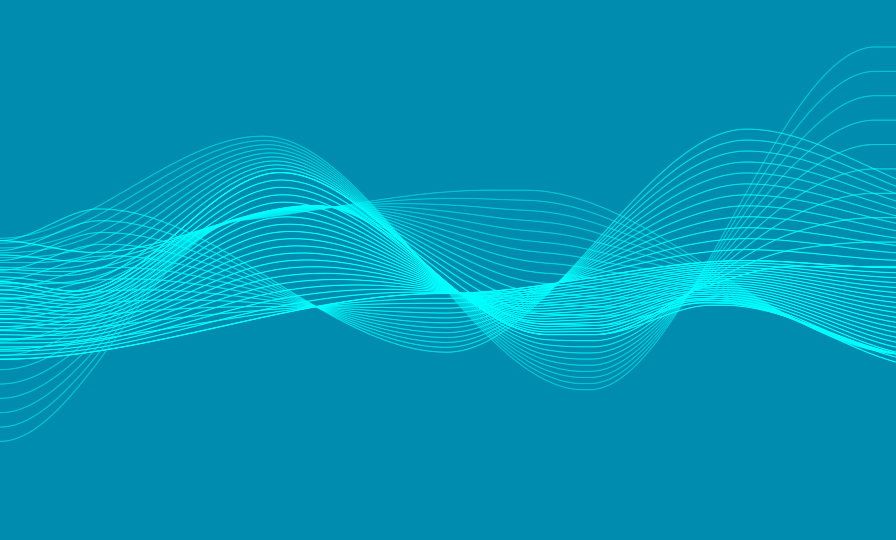
This background is drawn by a Shadertoy shader. Its source:

```glsl
// Woven ribbons of thin cyan lines flowing across a flat teal field.
// Each ribbon blends between two edge curves made of eased ramps; lines are
// drawn by slope-corrected distance. The canvas spans 7.68 by 4.60 units.

const vec2 CANVAS = vec2(7.68, 4.60);
const vec3 TEAL = vec3(0.0, 0.55, 0.685);
const vec3 CYAN = vec3(0.0, 1.0, 1.0);

// Eased change of height: r = (start x, end x, rise)
float ramp(float x, vec3 r) {
    return r.z * smoothstep(r.x, r.y, x);
}

// Curve that starts at a height and follows four ramps
float curve(float x, float start, vec3 a, vec3 b, vec3 c, vec3 d) {
    return start + ramp(x, a) + ramp(x, b) + ramp(x, c) + ramp(x, d);
}

// Long, nearly level edge shared by two ribbons
float spine(float x) {
    return curve(x, 1.54, vec3(0.0, 3.8, 0.56), vec3(3.8, 6.4, 0.28),
                 vec3(6.4, 7.68, -0.06), vec3(0.0, 1.0, 0.0));
}

// Bright crest on the left that dips at the centre
float crest(float x) {
    return curve(x, 2.20, vec3(0.0, 0.65, -0.08), vec3(0.65, 2.4, 1.01),
                 vec3(2.4, 4.7, -1.38), vec3(5.1, 6.0, 0.27));
}

// Heights of the outer (x) and inner (y) edges of a ribbon
vec2 ribbonEdges(int ribbon, float x) {
    if (ribbon == 0) // tall crest, deep trough, rising arcs at the right
        return vec2(
            curve(x, 2.57, vec3(0.0, 2.25, 0.87), vec3(2.25, 5.0, -2.16),
                  vec3(5.05, 7.5, 2.92), vec3(0.0, 1.0, 0.0)),
            crest(x) + ramp(x, vec3(5.4, 6.8, 0.31)));
    if (ribbon == 1) // low centre and wide arch at the right
        return vec2(
            curve(x, 2.55, vec3(0.0, 0.85, 0.27), vec3(0.85, 3.83, -1.22),
                  vec3(3.83, 6.4, 1.90), vec3(6.4, 8.5, -0.64)),
            spine(x));
    if (ribbon == 2) // sweeping arcs at the left and a broad central dome
        return vec2(
            curve(x, 0.84, vec3(0.0, 2.05, 1.85), vec3(1.5, 4.2, 0.29),
                  vec3(4.5, 7.8, -1.40), vec3(0.0, 1.0, 0.0)),
            curve(x, 2.55, vec3(0.0, 0.8, -0.10), vec3(0.8, 2.7, 0.40),
                  vec3(2.7, 4.7, -1.10), vec3(5.1, 6.1, 0.25))
                + ramp(x, vec3(6.2, 8.0, -0.45)));
    // bright fan between crest and spine
    return vec2(crest(x) + ramp(x, vec3(6.2, 8.0, -0.55)), spine(x));
}

// Antialiased coverage of a thin stroke
float stroke(float dist, float width, float pixel) {
    float core = 0.5 * max(width - pixel, 0.0);
    float rim = 0.5 * (max(width, pixel) + pixel);
    return min(width / pixel, 1.0) * (1.0 - smoothstep(core, rim, dist));
}

void mainImage(out vec4 fragColor, in vec2 fragCoord) {
    vec2 p = fragCoord / iResolution.xy * CANVAS;
    float pixel = CANVAS.x / iResolution.x;
    vec3 color = TEAL;

    for (int ribbon = 0; ribbon < 4; ribbon++) {
        int count = ribbon == 0 ? 10 : ribbon == 1 ? 13 : ribbon == 2 ? 15 : 20;
        vec2 edges = ribbonEdges(ribbon, p.x);
        vec2 slopes = (ribbonEdges(ribbon, p.x + 0.01) - edges) / 0.01;
        float faint = ribbon == 3 ? 0.95 : ribbon == 1 ? 0.65 : 0.48;

        // Lines brighten from the outer edge to the inner edge
        for (int i = 0; i < count; i++) {
            float t = float(i) / float(count - 1);
            float height = mix(edges.x, edges.y, t);
            float slope = mix(slopes.x, slopes.y, t);
            float dist = abs(p.y - height) / sqrt(1.0 + slope * slope);
            float alpha = mix(faint, 0.95, t * t);
            color = mix(color, CYAN, alpha * stroke(dist, 0.0105, pixel));
        }
    }
    fragColor = vec4(color, 1.0);
}
```
